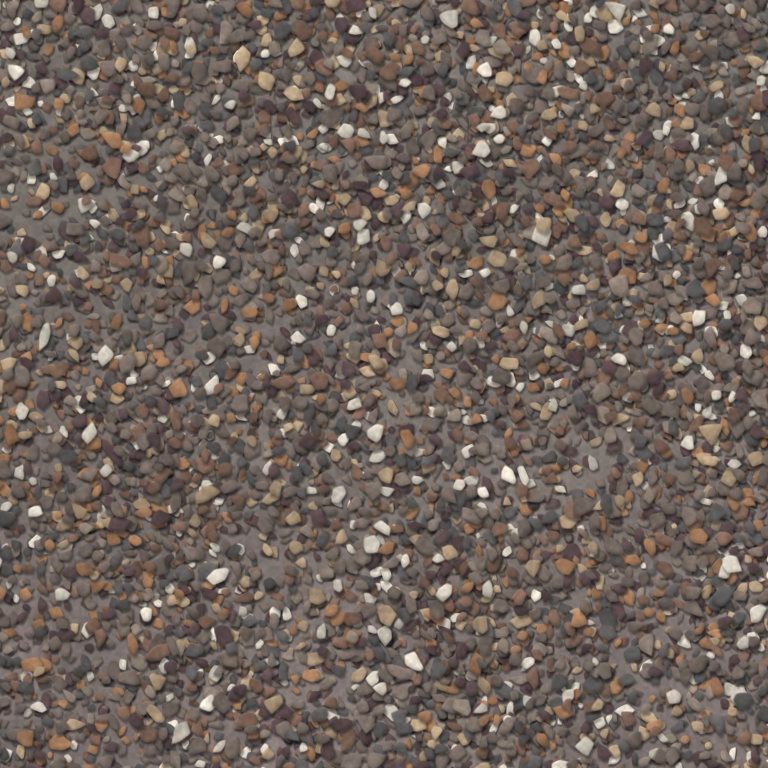
Write a WebGL 2 fragment shader that draws this texture.

```glsl
#version 300 es
precision highp float;
precision highp int;
// Exposed-aggregate paving: small angular pebbles bedded in grey mortar.
// Jittered grids of rounded convex polygons are stacked from fine to coarse,
// each pebble with its own tint, lit upper facets and a soft shadow below.

uniform vec2 u_resolution;
out vec4 fragColor;

const float TAU = 6.2831853;

// From common to rare.
const vec3 PEBBLE_TINTS[8] = vec3[8](
    vec3(0.43, 0.385, 0.36), vec3(0.34, 0.33, 0.33),
    vec3(0.46, 0.36, 0.31), vec3(0.33, 0.265, 0.275),
    vec3(0.51, 0.46, 0.42), vec3(0.59, 0.44, 0.33),
    vec3(0.65, 0.565, 0.46), vec3(0.80, 0.77, 0.72));

// Integer hash giving three values from 0 to 1.
vec3 hash3(ivec3 key) {
    uvec3 v = uvec3(key) * 1664525u + 1013904223u;
    v.x += v.y * v.z; v.y += v.z * v.x; v.z += v.x * v.y;
    v ^= v >> 16u;
    v.x += v.y * v.z; v.y += v.z * v.x; v.z += v.x * v.y;
    return vec3(v >> 8u) / 16777216.0;
}

float noise(vec2 p, int seed) {
    ivec2 i = ivec2(floor(p));
    vec2 f = fract(p);
    f = f * f * (3.0 - 2.0 * f);
    float low = mix(hash3(ivec3(i, seed)).x, hash3(ivec3(i + ivec2(1, 0), seed)).x, f.x);
    float high = mix(hash3(ivec3(i + ivec2(0, 1), seed)).x, hash3(ivec3(i + 1, seed)).x, f.x);
    return mix(low, high, f.y);
}

float fbm(vec2 p, int seed) {
    float sum = 0.0, weight = 0.5;
    for (int octave = 0; octave < 4; octave++) {
        sum += weight * noise(p, seed + octave);
        p = mat2(1.6, 1.2, -1.2, 1.6) * p;
        weight *= 0.5;
    }
    return sum / 0.9375;
}

mat2 rotation(float angle) {
    float c = cos(angle), s = sin(angle);
    return mat2(c, s, -s, c);
}

// Smooth maximum of six half planes: xy is the facet normal, z the distance.
vec3 pebbleShape(vec2 p, float radius, ivec3 key) {
    vec2 normal = vec2(0.0);
    float total = 0.0;
    for (int side = 0; side < 6; side++) {
        vec3 r = hash3(key + ivec3(0, 0, 100 + side));
        float angle = (float(side) + 0.8 * r.x) * TAU / 6.0;
        vec2 dir = vec2(cos(angle), sin(angle));
        float w = exp(22.0 * (dot(p, dir) - radius * (0.72 + 0.45 * r.y)));
        normal += dir * w;
        total += w;
    }
    return vec3(normal / total, log(total) / 22.0);
}

vec3 mortar(vec2 uv) {
    float tone = 0.86 + 0.22 * fbm(uv * 9.0, 11) + 0.16 * fbm(uv * 70.0, 21);
    vec3 tint = mix(vec3(0.455, 0.415, 0.405), vec3(0.44, 0.415, 0.395), uv.y);
    return tint * tone;
}

// Lays one grid of pebbles over the colour beneath.
vec3 addPebbles(vec3 color, vec2 uv, float scale, int layer) {
    vec2 p = uv * scale;
    ivec2 home = ivec2(floor(p));
    float edge = max(0.06, 0.9 * scale / min(u_resolution.x, u_resolution.y));
    for (int y = -1; y <= 1; y++)
    for (int x = -1; x <= 1; x++) {
        ivec3 key = ivec3(home + ivec2(x, y), layer * 1000);
        vec3 place = hash3(key);
        vec2 center = vec2(key.xy) + place.xy;
        vec2 local = p - center;
        if (dot(local, local) > 1.0) continue;

        // Pebbles gather in clumps and thin out towards the bottom.
        float density = 0.15 + 0.85 * fbm(center / scale * 5.0, 31) + 0.14 * center.y / scale;
        if (place.z > density) continue;

        vec3 form = hash3(key + ivec3(0, 0, 1));
        vec3 look = hash3(key + ivec3(0, 0, 2));
        float radius = mix(0.27, 0.47, form.x * form.x);
        float stretch = mix(1.0, 1.4, form.y);
        mat2 turn = rotation(form.z * TAU);
        mat2 toShape = mat2(1.0 / stretch, 0.0, 0.0, stretch * 0.9) * turn;

        // Contact shadow to the lower right.
        float shadow = pebbleShape(toShape * (local + vec2(-0.06, 0.13)), radius, key).z;
        color *= 1.0 - 0.36 * (1.0 - smoothstep(-0.08, 0.14, shadow));

        // Tint, worn surface and facet light.
        vec3 shape = pebbleShape(toShape * local, radius, key);
        vec3 tint = PEBBLE_TINTS[min(int(8.0 * pow(look.x, 1.7)), 7)];
        tint *= 0.88 + 0.24 * look.y;
        vec2 normal = shape.xy * turn;
        float rim = smoothstep(-0.24, 0.02, shape.z);
        float light = 1.04 + 0.15 * rim * dot(normal, vec2(-0.4, 0.9)) - 0.08 * rim;
        light += 0.16 * dot(local, rotation(look.z * TAU)[0]);
        light += 0.20 * (fbm(uv * 95.0 + look.xy * 40.0, 41) - 0.5);
        color = mix(color, tint * light, 0.94 * (1.0 - smoothstep(-edge, edge, shape.z)));
    }
    return color;
}

void main() {
    vec2 uv = gl_FragCoord.xy / u_resolution;
    vec3 color = mortar(uv);
    for (int layer = 0; layer < 5; layer++)
        color = addPebbles(color, uv, 64.0 - 6.0 * float(layer), layer);

    // Fine grit and broad weathering.
    color *= 0.94 + 0.12 * noise(uv * 230.0, 51);
    color *= 0.97 + 0.14 * fbm(uv * 3.0, 61);
    fragColor = vec4(color, 1.0);
}
```
